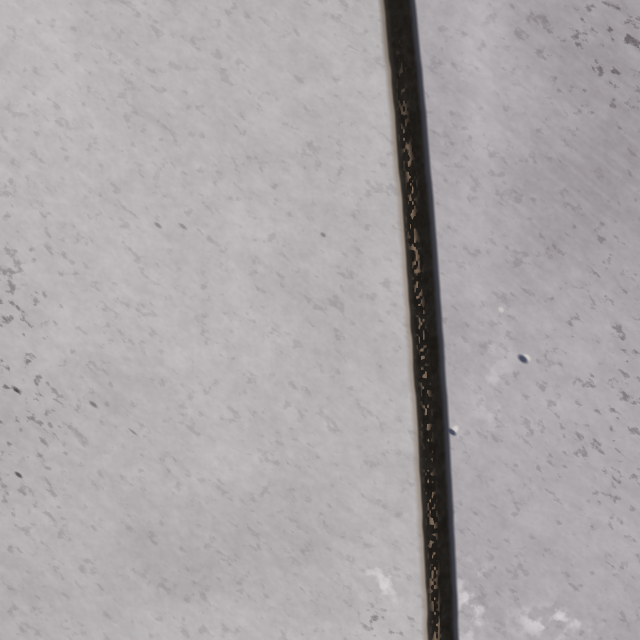
Write a WebGL 1 fragment shader that draws this texture.

```glsl
precision highp float;
// Two weathered concrete slabs divided by a dark, slightly curved joint.
// Layered value noise makes stains, grain and scratches; the joint is a band
// between two quadratic curves, with a worn lip, rust flecks and a cool shadow.
uniform vec2 u_resolution;

#define LEFT_SLAB vec3(0.717, 0.703, 0.706)
#define RIGHT_SLAB vec3(0.675, 0.656, 0.668)
#define JOINT_DARK vec3(0.125, 0.115, 0.105)
#define JOINT_SHADOW vec3(0.23, 0.235, 0.27)
#define LIP_COLOR vec3(0.57, 0.52, 0.47)
#define RUST_COLOR vec3(0.49, 0.41, 0.34)
#define GRAIN 0.060
#define STAIN 0.065
#define SCRATCH 0.035
#define EDGE_SOFT 0.0025

float hash(vec2 p) {
  vec3 q = fract(vec3(p.xyx) * 0.1031);
  q += dot(q, q.yzx + 33.33);
  return fract((q.x + q.y) * q.z);
}

float noise(vec2 p) {
  vec2 i = floor(p), f = fract(p);
  f = f * f * (3.0 - 2.0 * f);
  return mix(mix(hash(i), hash(i + vec2(1.0, 0.0)), f.x),
             mix(hash(i + vec2(0.0, 1.0)), hash(i + vec2(1.0, 1.0)), f.x), f.y);
}

float fbm(vec2 p) {
  float sum = 0.0, amp = 0.5;
  for (int i = 0; i < 4; i++) {
    sum += amp * noise(p);
    p = mat2(1.6, 1.2, -1.2, 1.6) * p + 17.3;
    amp *= 0.5;
  }
  return sum / 0.9375;
}

// Soft elliptical patch, 1 at its centre
float patchAt(vec2 p, vec2 center, vec2 radius) {
  vec2 d = (p - center) / radius;
  return exp(-dot(d, d));
}

// Small slanted chip, falling to the right
float chip(vec2 p, vec2 center, vec2 radius) {
  vec2 d = p - center;
  d = vec2(0.78 * d.x - 0.62 * d.y, 0.62 * d.x + 0.78 * d.y) / radius;
  return 1.0 - smoothstep(0.4, 1.4, length(d));
}

vec3 concrete(vec2 p, float rightSide) {
  vec3 col = mix(LEFT_SLAB, RIGHT_SLAB, rightSide);
  vec2 slant = vec2(0.77 * p.x - 0.64 * p.y, 0.64 * p.x + 0.77 * p.y);

  // Broad light and dark areas
  float tone = STAIN * (fbm(p * 6.0 + 3.0) - 0.5);
  tone += 0.6 * STAIN * (fbm(p * 22.0 + 41.0) - 0.5);
  tone -= 0.045 * patchAt(p, vec2(0.32, 0.13), vec2(0.16, 0.09));
  tone -= 0.030 * patchAt(p, vec2(0.0, 0.08), vec2(0.18, 0.12));
  tone -= 0.025 * patchAt(p, vec2(0.0, 0.42), vec2(0.07, 0.14));
  tone -= 0.012 * patchAt(p, vec2(0.54, 0.66), vec2(0.045, 0.025));
  float upperRight = rightSide * patchAt(p, vec2(0.93, 0.79), vec2(0.15, 0.24));
  tone -= 0.060 * upperRight;
  tone += 0.045 * rightSide * patchAt(p, vec2(0.755, 0.88), vec2(0.035, 0.28));
  tone += 0.012 * patchAt(p, vec2(0.107, 0.75), vec2(0.006, 0.17));

  // Grain and slanted scratches
  float coarse = fbm(slant * vec2(55.0, 95.0));
  float fine = noise(slant * vec2(170.0, 240.0) + 9.0);
  tone += GRAIN * (0.95 * (coarse - 0.5) + 0.35 * (fine - 0.5));
  float scratch = noise(slant * vec2(11.0, 180.0) + 60.0) - 0.5;
  tone += SCRATCH * scratch * (0.25 + 0.8 * upperRight);

  // Dark pores, denser in the worn zones
  float wear = patchAt(p, vec2(0.01, 0.42), vec2(0.08, 0.19))
    + rightSide * patchAt(p, vec2(0.96, 0.93), vec2(0.09, 0.10))
    + 0.7 * rightSide * patchAt(p, vec2(0.98, 0.38), vec2(0.12, 0.25))
    + 1.2 * patchAt(p, vec2(0.60, 0.025), vec2(0.035, 0.025));
  float pore = smoothstep(0.60, 0.83, fbm(slant * vec2(65.0, 110.0) + 28.0));
  tone -= pore * (0.055 + 0.16 * wear);

  // Pale mineral deposits near the lower edge
  float pale = patchAt(p, vec2(0.735, 0.06), vec2(0.025, 0.065))
    + patchAt(p, vec2(0.86, 0.03), vec2(0.06, 0.025))
    + 0.8 * patchAt(p, vec2(0.60, 0.09), vec2(0.035, 0.025))
    + 0.35 * patchAt(p, vec2(0.77, 0.40), vec2(0.035, 0.10));
  tone += 0.16 * pale * smoothstep(0.46, 0.70, fbm(p * 48.0 + 7.0));
  return col + tone * vec3(0.98, 1.0, 0.99);
}

void main() {
  vec2 p = gl_FragCoord.xy / u_resolution.xy;
  float s = 1.0 - p.y;
  float wobble = 0.002 * (noise(vec2(s * 45.0, 5.0)) - 0.5);
  float left = 0.600 + 0.097 * s - 0.028 * s * s + wobble;
  float right = 0.648 + 0.100 * s - 0.032 * s * s + 0.5 * wobble;
  float across = (p.x - left) / (right - left);
  vec3 col = concrete(p, smoothstep(0.4, 0.6, across));

  // Isolated chips, two with a sunlit rim
  float marks = chip(p, vec2(0.029, 0.258), vec2(0.007, 0.003))
    + 0.8 * chip(p, vec2(0.026, 0.391), vec2(0.009, 0.003))
    + 0.6 * chip(p, vec2(0.146, 0.368), vec2(0.008, 0.003))
    + 0.4 * chip(p, vec2(0.208, 0.325), vec2(0.009, 0.002))
    + 0.5 * chip(p, vec2(0.247, 0.648), vec2(0.007, 0.003))
    + 0.4 * chip(p, vec2(0.286, 0.646), vec2(0.008, 0.003))
    + 0.5 * chip(p, vec2(0.505, 0.633), vec2(0.005, 0.003));
  col -= 0.32 * marks;
  float rims = chip(p, vec2(0.823, 0.441), vec2(0.007, 0.005))
    + chip(p, vec2(0.711, 0.329), vec2(0.005, 0.007))
    + 0.7 * chip(p, vec2(0.783, 0.516), vec2(0.005, 0.004));
  col = mix(col, vec3(0.86, 0.84, 0.82), 0.8 * min(rims, 1.0));
  float pits = chip(p, vec2(0.817, 0.439), vec2(0.009, 0.005))
    + chip(p, vec2(0.706, 0.325), vec2(0.008, 0.004));
  col = mix(col, vec3(0.23, 0.25, 0.33), 0.9 * min(pits, 1.0));

  // Worn lip, then the joint body with its cool right flank
  float lip = smoothstep(left - 0.012, left - 0.001, p.x) * step(across, 0.5);
  col = mix(col, LIP_COLOR - 0.12 * smoothstep(0.65, 1.0, p.y), 0.75 * lip);
  vec3 joint = JOINT_DARK + 0.07 * (fbm(p * vec2(150.0, 100.0)) - 0.5);
  joint = mix(joint, LIP_COLOR * 0.5, 0.5 * (1.0 - smoothstep(0.0, 0.22, across)));
  float track = 0.29 + 0.14 * (noise(vec2(s * 34.0, 2.0)) - 0.5);
  float fleck = smoothstep(0.52, 0.78, noise(p * vec2(290.0, 170.0) + 13.0));
  fleck *= exp(-pow((across - track) / 0.14, 2.0)) * smoothstep(0.0, 0.30, s);
  joint = mix(joint, RUST_COLOR, fleck);
  joint = mix(joint, JOINT_SHADOW, smoothstep(0.76, 0.96, across));
  float inside = smoothstep(left - EDGE_SOFT, left + EDGE_SOFT, p.x)
    * (1.0 - smoothstep(right - EDGE_SOFT, right + 1.6 * EDGE_SOFT, p.x));
  gl_FragColor = vec4(clamp(mix(col, joint, inside), 0.0, 1.0), 1.0);
}
```
